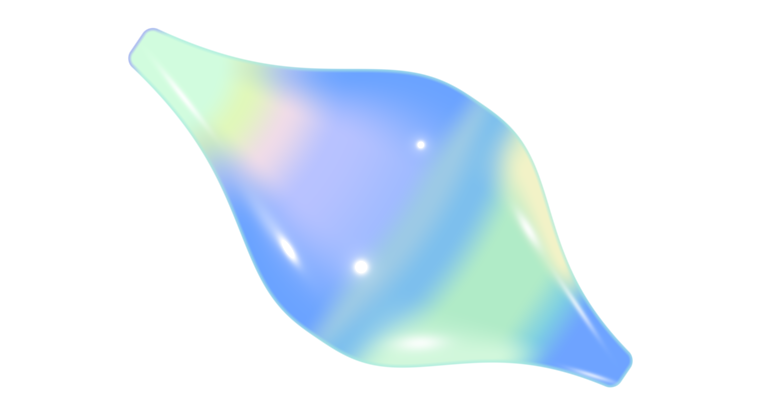
A Shadertoy shader for this background:

```glsl
// A glossy, iridescent spindle lying diagonally on white. Its outline is a
// bell-shaped half-width along a tilted axis; colour bands follow that axis,
// then edge tints, a thin rim and soft glints are laid on top.

// Half-width of the body at position s on its axis
float halfWidth(float s) {
    float u = s - 0.043;
    float tail = u < 0.0 ? pow(-u / 0.386, 2.65) : pow(u / 0.362, 3.1);
    return 0.341 / (1.0 + tail);
}

// Signed distance to the body, with rounded blunt ends
float spindle(vec2 q) {
    float slope = (halfWidth(q.x + 0.004) - halfWidth(q.x - 0.004)) / 0.008;
    float side = (abs(q.y) - halfWidth(q.x)) / sqrt(1.0 + slope * slope);
    float cap = abs(q.x - 0.003) - 0.704;
    vec2 k = vec2(side, cap) + 0.024;
    return length(max(k, 0.0)) + min(max(k.x, k.y), 0.0) - 0.024;
}

// Elongated soft light, turned by an angle
float glint(vec2 p, vec2 centre, float angle, vec2 size) {
    vec2 d = p - centre;
    float c = cos(angle), s = sin(angle);
    d = vec2(c * d.x + s * d.y, c * d.y - s * d.x) / size;
    return exp(-dot(d, d));
}

// Colour bands from the upper left tip to the lower right tip
vec3 bands(vec2 p, vec2 q) {
    float r = length(p - vec2(0.357, 0.857));
    vec3 col = vec3(0.82, 0.99, 0.87);
    col = mix(col, vec3(0.88, 0.97, 0.73), smoothstep(0.16, 0.25, r));
    col = mix(col, vec3(0.94, 0.86, 0.91), smoothstep(0.24, 0.36, r));
    col = mix(col, vec3(0.72, 0.76, 1.00), smoothstep(0.34, 0.48, r));
    col = mix(col, vec3(0.62, 0.73, 1.00), smoothstep(0.48, 0.72, r));

    // Bowed bands past the seam
    float t = q.x + 0.5 * q.y * q.y;
    col = mix(col, vec3(0.61, 0.79, 0.90), smoothstep(0.01, 0.09, t));
    col = mix(col, vec3(0.49, 0.75, 0.93), smoothstep(0.09, 0.17, t));
    col = mix(col, vec3(0.69, 0.92, 0.78), smoothstep(0.18, 0.28, t));
    col = mix(col, vec3(0.49, 0.81, 0.89), smoothstep(0.40, 0.50, q.x));
    return mix(col, vec3(0.43, 0.64, 1.00), smoothstep(0.47, 0.56, q.x));
}

void mainImage(out vec4 fragColor, in vec2 fragCoord) {
    vec2 p = fragCoord / iResolution.y;
    p.x += 0.5 * (1.8286 - iResolution.x / iResolution.y);

    // Axis coordinates: x along the body, y across it
    vec2 d = p - vec2(0.905, 0.505);
    vec2 q = vec2(dot(d, vec2(0.827, -0.562)), dot(d, vec2(0.562, 0.827)));
    float dist = spindle(q);
    float across = q.y / halfWidth(q.x);
    vec3 col = bands(p, q);

    // Blue shoulders on the left half
    float shoulder = smoothstep(-0.52, -0.22, q.x) * (1.0 - smoothstep(0.0, 0.08, q.x));
    col = mix(col, vec3(0.42, 0.64, 1.00), shoulder * smoothstep(0.3, 0.95, abs(across)));

    // Cream above and pale mint below on the right half
    float flank = smoothstep(0.10, 0.24, q.x) * (1.0 - smoothstep(0.42, 0.54, q.x));
    col = mix(col, vec3(0.95, 0.95, 0.78), flank * smoothstep(0.5, 0.9, across));
    col = mix(col, vec3(0.82, 0.97, 0.86), flank * smoothstep(0.35, 0.9, -across));

    // Thin rim: mint along the sides, violet at the upper left end
    vec3 rim = mix(vec3(0.60, 0.60, 0.98), vec3(0.66, 0.92, 0.88),
                   smoothstep(-0.69, -0.64, q.x));
    col = mix(col, rim, 0.65 * smoothstep(-0.011, -0.001, dist));

    // Round lights and their halos
    float light = 1.3 * glint(p, vec2(1.002, 0.655), 0.0, vec2(0.009));
    light += 0.3 * glint(p, vec2(1.002, 0.655), 0.0, vec2(0.024));
    light += 1.5 * glint(p, vec2(0.860, 0.364), 0.0, vec2(0.016));
    light += 0.3 * glint(p, vec2(0.860, 0.364), 0.0, vec2(0.038));

    // Streaks that follow the flanks
    light += 1.2 * glint(p, vec2(0.687, 0.405), -1.0, vec2(0.035, 0.011));
    light += 0.35 * glint(p, vec2(0.655, 0.450), -0.95, vec2(0.100, 0.020));
    light += 0.9 * glint(p, vec2(0.436, 0.769), -0.90, vec2(0.080, 0.008));
    light += 0.9 * glint(p, vec2(1.258, 0.453), -1.03, vec2(0.048, 0.012));
    light += 0.7 * glint(p, vec2(1.375, 0.270), -0.98, vec2(0.075, 0.007));
    light += 0.85 * glint(p, vec2(1.000, 0.183), 0.05, vec2(0.060, 0.020));
    light += 0.7 * glint(p, vec2(1.410, 0.106), -0.30, vec2(0.050, 0.006));
    col = mix(col, vec3(1.0), min(light, 1.0));

    // Place the body on white with a smooth edge
    float pixel = 1.0 / iResolution.y;
    col = mix(col, vec3(1.0), smoothstep(-pixel, pixel, dist));
    fragColor = vec4(col, 1.0);
}
```
